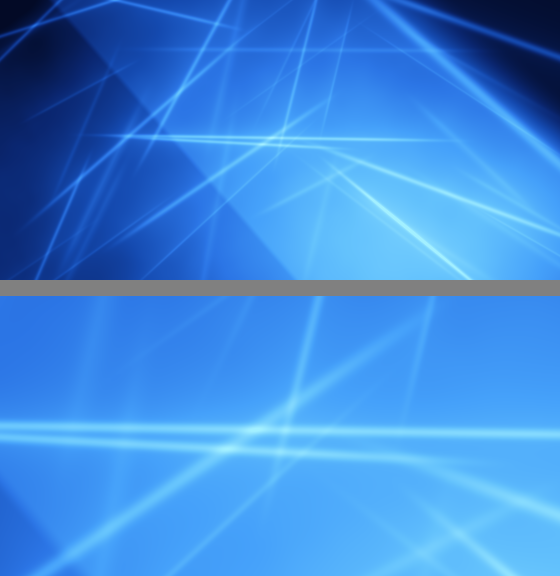
Top: the whole. Bottom: its middle third, enlarged.
A Shadertoy shader for this background:

```glsl
// Beams of blue light crossing in thin smoke. A scalar light level is summed from
// soft glows, a half-plane veil, a few leading beams and hashed faint shafts,
// then mapped through a colour ramp from near black to pale cyan.

const vec3 INK    = vec3(0.01, 0.04, 0.15);
const vec3 NAVY   = vec3(0.04, 0.15, 0.44);
const vec3 COBALT = vec3(0.08, 0.29, 0.69);
const vec3 AZURE  = vec3(0.17, 0.46, 0.90);
const vec3 SKY    = vec3(0.27, 0.63, 0.98);
const vec3 CYAN   = vec3(0.39, 0.76, 0.99);
const vec3 FLARE  = vec3(0.64, 0.94, 1.00);

const float AMBIENT     = 0.20;
const float FLOOR_GLOW  = 0.73;
const float CENTRE_GLOW = 0.20;
const float VEIL_GAIN   = 0.12;
const float SMOKE_GAIN  = 0.13;
const float HALO_GAIN   = 0.28;
const float SHAFT_GAIN  = 0.085;
const int   SHAFT_COUNT = 24;

float hash(vec2 p) {
    return fract(sin(dot(p, vec2(127.1, 311.7))) * 43758.5453);
}

float valueNoise(vec2 p) {
    vec2 cell = floor(p), f = fract(p);
    f = f * f * (3.0 - 2.0 * f);
    float low  = mix(hash(cell), hash(cell + vec2(1, 0)), f.x);
    float high = mix(hash(cell + vec2(0, 1)), hash(cell + vec2(1, 1)), f.x);
    return mix(low, high, f.y);
}

float smoke(vec2 p) {
    float sum = 0.0, gain = 0.5;
    for (int i = 0; i < 4; i++) {
        sum += gain * valueNoise(p);
        p = mat2(1.6, 1.2, -1.2, 1.6) * p + 7.3;
        gain *= 0.5;
    }
    return sum;
}

float glow(vec2 p, vec2 centre, vec2 radius) {
    vec2 q = (p - centre) / radius;
    return exp(-dot(q, q));
}

// Signed distance from the line a-b, positive on its left.
float sideOf(vec2 p, vec2 a, vec2 b) {
    vec2 dir = normalize(b - a);
    return dot(p - a, vec2(-dir.y, dir.x));
}

// Bright core with a wide halo, fading towards both ends.
float beam(vec2 p, vec2 a, vec2 b, float width) {
    float along = dot(p - a, b - a) / dot(b - a, b - a);
    float fade = smoothstep(0.0, 0.3, along) * smoothstep(1.0, 0.7, along);
    float d = abs(sideOf(p, a, b)) / width;
    return fade * (exp(-d * d) + HALO_GAIN * exp(-d / 5.0));
}

float leadingBeams(vec2 p) {
    float sum = 0.0;
    // Flat pair through the middle
    sum += 0.30 * beam(p, vec2(0.22, 0.519), vec2(1.72, 0.496), 0.006);
    sum += 0.28 * beam(p, vec2(0.36, 0.515), vec2(1.30, 0.465), 0.006);
    sum += 0.08 * beam(p, vec2(0.35, 0.825), vec2(1.85, 0.818), 0.008);
    // Falling to the right
    sum += 0.27 * beam(p, vec2(1.02, 0.520), vec2(2.25, 0.070), 0.009);
    sum += 0.32 * beam(p, vec2(1.12, 0.460), vec2(1.85, -0.14), 0.007);
    sum += 0.26 * beam(p, vec2(1.10, 1.210), vec2(2.30, 0.150), 0.020);
    sum += 0.28 * beam(p, vec2(1.20, 1.080), vec2(2.35, 0.670), 0.014);
    // Rising from the lower left
    sum += 0.20 * beam(p, vec2(0.03, 0.140), vec2(0.95, 0.940), 0.008);
    sum += 0.20 * beam(p, vec2(0.34, 0.080), vec2(1.24, 0.690), 0.009);
    sum += 0.18 * beam(p, vec2(0.06, -0.16), vec2(0.34, 0.490), 0.007);
    sum += 0.20 * beam(p, vec2(0.46, 0.340), vec2(0.93, 1.200), 0.008);
    sum += 0.16 * beam(p, vec2(0.97, 0.360), vec2(1.17, 1.160), 0.006);
    // Crossing in the upper left
    sum += 0.22 * beam(p, vec2(-0.25, 0.79), vec2(0.60, 1.060), 0.007);
    sum += 0.20 * beam(p, vec2(0.20, 1.050), vec2(0.90, 0.885), 0.007);
    sum += 0.20 * beam(p, vec2(-0.15, 0.64), vec2(0.40, 1.180), 0.007);
    return sum;
}

// Faint shafts in three families: steep, rising, and falling on the right.
float scatteredShafts(vec2 p) {
    float sum = 0.0;
    for (int i = 0; i < SHAFT_COUNT; i++) {
        float id = float(i), family = mod(id, 3.0);
        vec2 centre = vec2(hash(vec2(id, 1.0)) * 1.3, hash(vec2(id, 2.0)));
        float angle = family < 0.5 ? 1.27 : 0.65;
        if (family > 1.5) {
            angle = -0.65;
            centre = vec2(1.1 + 0.7 * centre.x, 0.7 * centre.y);
        }
        angle += 0.35 * (hash(vec2(id, 3.0)) - 0.5);
        vec2 reach = mix(0.25, 0.6, hash(vec2(id, 4.0))) * vec2(cos(angle), sin(angle));
        float width = mix(0.004, 0.016, pow(hash(vec2(id, 5.0)), 2.0));
        float edge = sideOf(p, centre - reach, centre + reach);
        float sheet = smoothstep(-0.006, 0.006, edge) * exp(-max(edge, 0.0) * 14.0);
        float core = beam(p, centre - reach, centre + reach, width);
        float span = smoothstep(1.0, 0.3, abs(dot(p - centre, reach)) / dot(reach, reach));
        sum += mix(0.4, 1.0, hash(vec2(id, 6.0))) * (core + 0.4 * sheet * span);
    }
    return SHAFT_GAIN * sum;
}

vec3 ramp(float level) {
    float s = level * 5.0;
    vec3 col = mix(INK, NAVY, clamp(s, 0.0, 1.0));
    col = mix(col, COBALT, clamp(s - 1.0, 0.0, 1.0));
    col = mix(col, AZURE, clamp(s - 2.0, 0.0, 1.0));
    col = mix(col, SKY, clamp(s - 3.0, 0.0, 1.0));
    col = mix(col, CYAN, clamp(s - 4.0, 0.0, 1.0));
    return mix(col, FLARE, clamp((s - 5.0) / 2.0, 0.0, 1.0));
}

void mainImage(out vec4 fragColor, in vec2 fragCoord) {
    vec2 p = fragCoord / iResolution.y;
    float level = AMBIENT + SMOKE_GAIN * (smoke(p * 3.0) - 0.47);
    level += FLOOR_GLOW * glow(p, vec2(1.5, 0.08), vec2(0.85, 0.55));
    level += CENTRE_GLOW * glow(p, vec2(1.05, 0.7), vec2(0.6, 0.5));

    // Veil with a crisp diagonal edge
    float veil = sideOf(p, vec2(0.34, 0.82), vec2(1.04, 0.02));
    level += VEIL_GAIN * smoothstep(-0.012, 0.012, veil) * exp(-1.2 * max(veil, 0.0));

    // Dark upper corners
    level -= 0.25 * glow(p, vec2(0.0, 1.0), vec2(0.4, 0.35));
    float corner = sideOf(p, vec2(1.33, 1.0), vec2(2.0, 0.41));
    level *= 1.0 - 0.93 * smoothstep(-0.04, 0.2, corner);

    float shade = 1.0 - 0.8 * smoothstep(0.0, 0.15, corner);
    level += leadingBeams(p) + shade * scatteredShafts(p);
    fragColor = vec4(ramp(level), 1.0);
}
```
